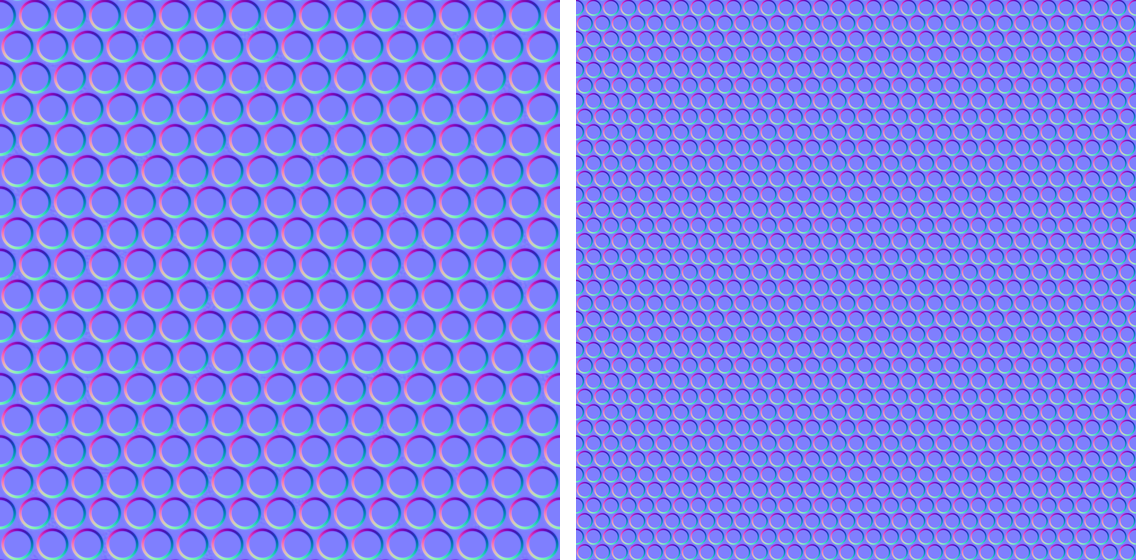
Left: one tile. Right: repeated 2 by 2.
Write a WebGL 2 fragment shader that draws this texture map.

```glsl
#version 300 es
precision highp float;
// Tangent-space normal map of a perforated plate: 16 columns by 18 staggered rows
// of round holes with a soft bevel that leans inward, and faint clustered scuffs
// on the metal between them, made from gradient noise that wraps at the edges.

uniform vec2 u_resolution;
out vec4 fragColor;

// Unit gradient for a lattice point, wrapped to the given period.
vec2 latticeGradient(vec2 cell, float period) {
    uvec2 c = uvec2(mod(cell, period));
    uint h = c.x * 1597334677u ^ c.y * 3812015801u;
    h = (h ^ (h >> 15)) * 2246822519u;
    h ^= h >> 13;
    float angle = 6.28319 * float(h & 65535u) / 65536.0;
    return vec2(cos(angle), sin(angle));
}

// Tiling gradient noise, about -0.7 to 0.7.
float gradientNoise(vec2 uv, float period) {
    vec2 p = uv * period;
    vec2 i = floor(p), f = p - i;
    vec2 s = f * f * f * (f * (f * 6.0 - 15.0) + 10.0);
    float a = dot(latticeGradient(i, period), f);
    float b = dot(latticeGradient(i + vec2(1, 0), period), f - vec2(1, 0));
    float c = dot(latticeGradient(i + vec2(0, 1), period), f - vec2(0, 1));
    float d = dot(latticeGradient(i + vec2(1, 1), period), f - vec2(1, 1));
    return mix(mix(a, b, s.x), mix(c, d, s.x), s.y);
}

// Bevel steepness at a distance from the hole centre, in column widths.
float bevel(float dist) {
    float wall = smoothstep(0.355, 0.405, dist) * (1.0 - smoothstep(0.433, 0.483, dist));
    float halo = smoothstep(0.40, 0.45, dist) * (1.0 - smoothstep(0.45, 0.54, dist));
    return 0.93 * wall + 0.10 * halo * (1.0 - wall);
}

void main() {
    vec2 uv = gl_FragCoord.xy / u_resolution;

    // Holes: the bevels may reach into the rows above and below.
    vec2 tilt = vec2(0.0);
    float nearest = 1.0;
    float row = floor(uv.y * 18.0);
    for (float j = -1.0; j <= 1.0; j++) {
        float r = row + j;
        float x = fract(uv.x * 16.0 + 0.5 * mod(r, 2.0)) - 0.5;
        float y = (uv.y * 18.0 - r - 0.5) * 16.0 / 18.0;
        vec2 fromCentre = vec2(x, y);
        float dist = length(fromCentre);
        tilt -= fromCentre / max(dist, 0.001) * bevel(dist);
        nearest = min(nearest, dist);
    }

    // Scuffs: fine height noise in sparse patches, on the plate only.
    float patches = smoothstep(0.12, 0.42, gradientNoise(uv, 23.0));
    float plate = smoothstep(0.45, 0.50, nearest);
    float e = 0.0015;
    float height = gradientNoise(uv, 170.0);
    vec2 scuff = vec2(gradientNoise(uv + vec2(e, 0.0), 170.0),
                      gradientNoise(uv + vec2(0.0, e), 170.0)) - height;
    tilt -= scuff * plate * (0.02 + 0.30 * patches);

    // Pack the unit normal into colour.
    tilt /= max(1.0, length(tilt) / 0.97);
    vec3 normal = vec3(tilt, sqrt(1.0 - dot(tilt, tilt)));
    fragColor = vec4(normal * 0.5 + vec3(0.497, 0.497, 0.495), 1.0);
}
```
